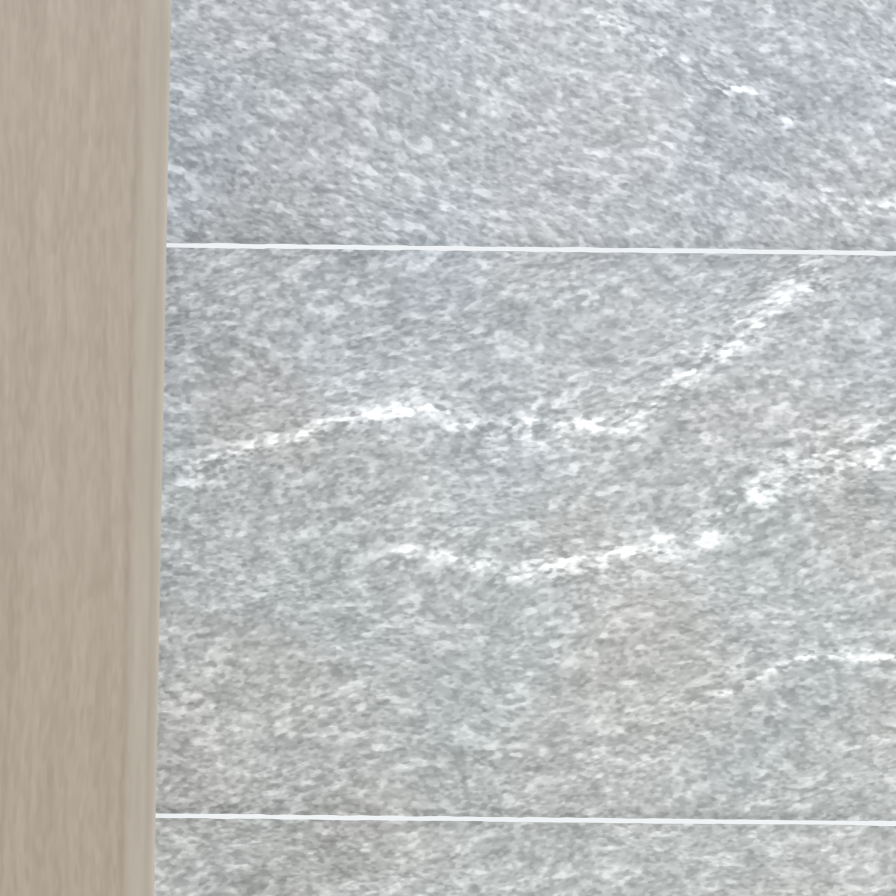
This texture is drawn by a Shadertoy shader. Its source:

```glsl
vec3 hash3(vec2 p) {
    vec3 q = fract(vec3(p.xyx) * vec3(0.1031, 0.1030, 0.0973));
    q += dot(q, q.yxz + 33.33);
    return fract((q.xxy + q.yzz) * q.zyx);
}

// Cellular noise: random cell tones blended by distance to jittered centres
float cells(vec2 p) {
    vec2 id = floor(p), f = fract(p);
    float tone = 0.0, total = 0.0;
    for (int j = -1; j <= 1; j++)
    for (int i = -1; i <= 1; i++) {
        vec2 o = vec2(i, j);
        vec3 h = hash3(id + o + 100.0);
        vec2 d = o + h.xy - f;
        float w = exp(-4.5 * dot(d, d));
        tone += w * h.z;
        total += w;
    }
    return tone / total;
}

float band(float d, float width) {
    return exp(-d * d / (width * width));
}

float span(float x, float a, float b) {
    return smoothstep(a, a + 0.06, x) * (1.0 - smoothstep(b - 0.06, b, x));
}

// Pale mineral veins running across the tiles
float veins(vec2 p) {
    float x = p.x;
    float y = p.y + 0.022 * (cells(p * vec2(18.0, 25.0)) - 0.5);
    float upper = 0.466 + 0.075 * smoothstep(0.19, 0.42, x)
                - 0.020 * smoothstep(0.45, 0.58, x) + 0.16 * smoothstep(0.66, 0.92, x);
    float middle = 0.372 + 0.006 * sin(x * 30.0) + 0.135 * smoothstep(0.66, 1.02, x);
    float lower = 0.208 + 0.063 * smoothstep(0.70, 0.95, x);
    float top = 0.987 - 0.565 * (x - 0.67);
    float v = band(y - upper, 0.013 + 0.012 * smoothstep(0.4, 0.8, x)) * span(x, 0.17, 0.96);
    v += band(y - middle, 0.011 + 0.020 * smoothstep(0.65, 1.0, x)) * span(x, 0.40, 1.2);
    v += 0.8 * band(y - lower, 0.007) * span(x, 0.71, 1.2);
    v += band(y - top, 0.010) * span(x, 0.63, 0.93);
    v += 0.7 * band(y - top - 0.10, 0.010) * span(x, 0.92, 1.2);
    v += 0.5 * band(y - 0.775, 0.012) * span(x, 0.88, 1.2);
    return v;
}

vec3 stone(vec2 p, float row) {
    // Each tile has its own grain direction
    float a = row > 1.5 ? -0.35 : 0.10;
    vec2 q = mat2(cos(a), -sin(a), sin(a), cos(a)) * p + row * 3.7;
    q.y += 0.004 * sin(q.x * 17.0 + 3.0 * sin(q.y * 11.0));
    float cloud = cells(q * vec2(7.0, 14.0)) - 0.5;
    float streak = cells(q * vec2(32.0, 85.0)) - 0.5;
    float grain = cells(q * vec2(85.0, 180.0)) - 0.5;
    float speck = cells(q * vec2(190.0, 310.0) + 9.0) - 0.5;

    // Broad light falls off towards the wood and the lower left
    float light = 0.695 + 0.050 * smoothstep(0.17, 0.75, p.x);
    light += 0.020 * band(length(p - vec2(0.55, 0.60)), 0.35);
    light += 0.020 * smoothstep(0.75, 1.0, p.y);
    light += 0.035 * cloud + 0.065 * streak + 0.12 * grain + 0.16 * speck;
    float rough = clamp(0.65 + 1.4 * grain + 1.2 * streak + 0.8 * speck, 0.0, 1.3);
    light += 0.155 * veins(p) * rough;
    light += 0.05 * smoothstep(0.12, 0.42, grain + 0.4 * streak);

    vec3 tint = mix(vec3(0.000, 0.012, 0.006), vec3(-0.008, 0.010, 0.028),
                    smoothstep(0.1, 0.95, p.y));
    tint += vec3(0.010, 0.0, -0.006) * (cells(p * 9.0 + 4.0) - 0.5) * 2.0;
    return vec3(light) + tint;
}

vec3 wood(vec2 p, float edge) {
    float x = p.x - 0.019 * p.y;
    float bend = x + 0.003 * sin(p.y * 9.0 + 2.0 * sin(p.y * 4.0));
    float broad = cells(vec2(bend * 45.0, p.y * 3.0)) - 0.5;
    float fibre = cells(vec2(bend * 150.0, p.y * 13.0)) - 0.5;
    float pore = cells(vec2(bend * 270.0, p.y * 60.0)) - 0.5;
    vec3 col = mix(vec3(0.690, 0.643, 0.583), vec3(0.710, 0.665, 0.615), p.y);
    col += 0.025 * broad + 0.025 * fibre + 0.04 * pore;

    // Paler rounded lip beside the tiles
    float lip = smoothstep(-0.042, -0.022, p.x - edge);
    col = mix(col, vec3(0.725, 0.698, 0.650) + 0.03 * fibre, 0.7 * lip);
    col -= 0.025 * band(p.x - edge + 0.037, 0.004);
    col -= 0.025 * band(p.x - edge + 0.010, 0.003);
    return col;
}

void mainImage(out vec4 fragColor, in vec2 fragCoord) {
    vec2 p = fragCoord / iResolution.xy;
    float px = 1.0 / iResolution.y;

    // Slightly tilted grout lines divide three rows of tile
    float upperGap = p.y - 0.7285 + 0.0112 * p.x;
    float lowerGap = p.y - 0.0915 + 0.0105 * p.x;
    float row = step(0.0, lowerGap) + step(0.0, upperGap);
    float gap = abs(upperGap) < abs(lowerGap) ? upperGap : lowerGap;
    vec3 col = stone(p, row);
    col -= 0.055 * band(gap - 0.007, 0.006) + 0.035 * band(gap + 0.008, 0.006);
    float ragged = 0.0026 + 0.0012 * (cells(vec2(p.x * 60.0, row)) - 0.5);
    float grout = 1.0 - smoothstep(ragged - px * 0.7, ragged + px * 0.7, abs(gap));
    col = mix(col, vec3(0.94, 0.955, 0.965), grout);

    // Wooden upright with a soft contact shadow and a thin sealant line
    float edge = 0.172 + 0.019 * p.y;
    col -= 0.03 * exp(-max(p.x - edge, 0.0) * 70.0);
    col = mix(wood(p, edge), col, smoothstep(-px, px, p.x - edge));
    col += vec3(0.040, 0.037, 0.028) * band(p.x - edge + 0.001, 0.0025);
    fragColor = vec4(clamp(col, 0.0, 1.0), 1.0);
}
```
